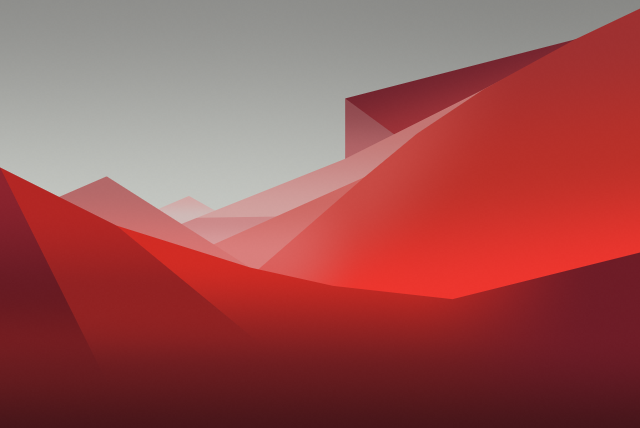
A WebGL 1 fragment shader for this background:

```glsl
precision highp float;
// Folded red hills and a dark angular block under a grey gradient sky.

uniform vec2 u_resolution;

// Antialiased coverage of the half plane under the line from a to b (a left of b).
float below(vec2 p, vec2 a, vec2 b) {
  vec2 d = normalize(b - a);
  float height = d.x * (p.y - a.y) - d.y * (p.x - a.x);
  return clamp(0.5 - height * u_resolution.y, 0.0, 1.0);
}

// Sine hash for a faint grain.
float hash(vec2 p) {
  return fract(sin(dot(p, vec2(12.9898, 78.233))) * 43758.5453);
}

vec3 skyColor(vec2 p) {
  vec3 sky = mix(vec3(0.78, 0.79, 0.77), vec3(0.55, 0.55, 0.54), smoothstep(0.42, 1.08, p.y));
  return sky - 0.025 * smoothstep(0.5, 1.3, p.x);
}

// Dark block with a paler triangular side.
vec3 addBlock(vec3 col, vec2 p) {
  float shape = below(p, vec2(0.809, 0.770), vec2(1.348, 0.908))
    * clamp(0.5 + (p.x - 0.809) * u_resolution.y, 0.0, 1.0);
  vec3 top = mix(vec3(0.62, 0.20, 0.22), vec3(0.44, 0.14, 0.18), smoothstep(-0.02, 0.13, p.y - 0.28 * p.x - 0.43));
  vec3 side = mix(vec3(0.70, 0.40, 0.41), vec3(0.56, 0.29, 0.31), smoothstep(0.63, 0.76, p.y));
  return mix(col, mix(top, side, below(p, vec2(0.809, 0.770), vec2(0.922, 0.6875))), shape);
}

// Pale distant peak and the misty pink slopes.
vec3 addMistySlopes(vec3 col, vec2 p) {
  float peak = below(p, vec2(0.381, 0.516), vec2(0.440, 0.541)) * below(p, vec2(0.445, 0.541), vec2(0.504, 0.508));
  col = mix(col, mix(vec3(0.81, 0.73, 0.72), vec3(0.82, 0.66, 0.65), smoothstep(0.49, 0.54, p.y)), peak);

  float upper = max(below(p, vec2(0.504, 0.508), vec2(0.809, 0.629)),
                    below(p, vec2(0.809, 0.629), vec2(1.133, 0.791)));
  vec3 pink = mix(vec3(0.82, 0.64, 0.63), vec3(0.76, 0.46, 0.45), smoothstep(0.48, 0.72, p.y));
  float shelf = below(p, vec2(0.45, 0.491), vec2(0.645, 0.494));
  pink = mix(pink, mix(vec3(0.84, 0.62, 0.62), vec3(0.80, 0.54, 0.54), smoothstep(0.42, 0.49, p.y)), shelf);
  col = mix(col, pink, upper);

  float lower = below(p, vec2(0.512, 0.434), vec2(0.854, 0.586));
  vec3 rose = mix(vec3(0.85, 0.50, 0.49), vec3(0.80, 0.41, 0.39), smoothstep(0.40, 0.54, p.y));
  return mix(col, rose, lower);
}

// Large bending slope, brightest along its foot.
vec3 addMainSlope(vec3 col, vec2 p) {
  float shape = below(p, vec2(0.674, 0.430), vec2(0.854, 0.586));
  shape = min(shape, below(p, vec2(0.854, 0.586), vec2(0.977, 0.6875)));
  shape = min(shape, below(p, vec2(0.977, 0.6875), vec2(1.133, 0.791)));
  shape = min(shape, below(p, vec2(1.133, 0.791), vec2(1.348, 0.908)));
  shape = min(shape, below(p, vec2(1.348, 0.908), vec2(1.5, 0.980)));

  float rise = p.y - 0.12 * max(p.x - 1.0, 0.0);
  vec3 red = mix(vec3(0.93, 0.21, 0.18), vec3(0.73, 0.19, 0.16), smoothstep(0.30, 0.60, rise));
  red = mix(red, vec3(0.62, 0.19, 0.19), smoothstep(0.55, 0.88, rise));
  // Pink haze toward the upper left edge and the far end.
  float edge = p.y - 0.586 - 0.8 * (p.x - 0.854);
  red = mix(red, vec3(0.81, 0.35, 0.33), 0.65 * smoothstep(-0.28, 0.0, edge) * smoothstep(1.25, 0.85, p.x));
  red = mix(red, vec3(0.86, 0.42, 0.41), 0.7 * (1.0 - smoothstep(0.0, 0.22, distance(p, vec2(0.64, 0.42)))));
  return mix(col, red, shape);
}

vec3 addLeftPeak(vec3 col, vec2 p) {
  float shape = below(p, vec2(0.141, 0.541), vec2(0.25, 0.588)) * below(p, vec2(0.25, 0.588), vec2(0.586, 0.375));
  vec3 rose = mix(vec3(0.84, 0.46, 0.45), vec3(0.70, 0.41, 0.41), smoothstep(0.40, 0.58, p.y));
  return mix(col, rose, shape);
}

// Front valley with two creases that dissolve downward.
vec3 addForeground(vec3 col, vec2 p) {
  float shape = below(p, vec2(0.0, 0.609), vec2(0.273, 0.473));
  shape = max(shape, below(p, vec2(0.273, 0.473), vec2(0.586, 0.375)));
  shape = max(shape, below(p, vec2(0.586, 0.375), vec2(0.781, 0.332)));
  shape = max(shape, below(p, vec2(0.781, 0.332), vec2(1.0605, 0.301)));
  shape = max(shape, below(p, vec2(1.0605, 0.301), vec2(1.5, 0.410)));

  vec3 red = mix(vec3(0.46, 0.12, 0.13), vec3(0.82, 0.17, 0.14), smoothstep(0.13, 0.40, p.y));
  red = mix(red, vec3(0.43, 0.11, 0.15), smoothstep(0.95, 1.4, p.x));

  float middle = below(p, vec2(0.273, 0.473), vec2(0.469, 0.3125));
  vec3 facet = mix(vec3(0.48, 0.12, 0.13), vec3(0.70, 0.15, 0.14), smoothstep(0.20, 0.52, p.y));
  red = mix(red, facet, middle * smoothstep(0.16, 0.36, p.y));

  float left = below(p, vec2(0.0, 0.609), vec2(0.127, 0.355));
  vec3 maroon = mix(vec3(0.34, 0.09, 0.12), vec3(0.55, 0.14, 0.18), smoothstep(0.20, 0.60, p.y));
  red = mix(red, maroon, left * smoothstep(0.08, 0.38, p.y));

  red = mix(vec3(0.25, 0.08, 0.095), red, smoothstep(-0.06, 0.22, p.y));
  return mix(col, red, shape);
}

void main() {
  vec2 p = gl_FragCoord.xy / u_resolution * vec2(1.5, 1.0);
  vec3 col = skyColor(p);
  col = addBlock(col, p);
  col = addMistySlopes(col, p);
  col = addMainSlope(col, p);
  col = addLeftPeak(col, p);
  col = addForeground(col, p);
  col += (hash(floor(p * 342.0)) - 0.5) * 0.006;
  gl_FragColor = vec4(col, 1.0);
}
```
